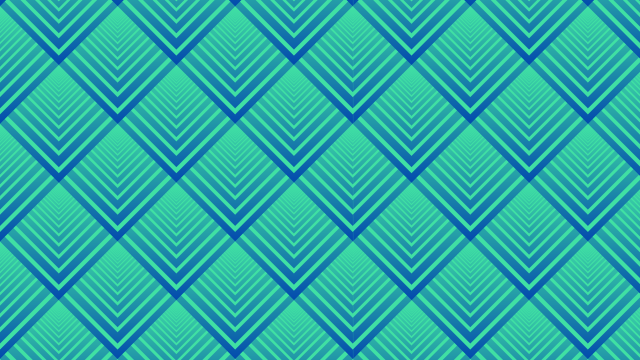
Write a Shadertoy shader that draws this pattern.

```glsl
// Offset rows of diamonds, each filled with chevrons that shrink toward its top.
// Diagonal lattice axes give one unit square per diamond; a logarithm of the
// distance from the top corner spaces the stripes over a vertical gradient.

const float TILE = 0.3266;                  // diamond size, in canvas heights
const vec2 ANCHOR = vec2(0.1633, 0.8194);   // a corner shared by four diamonds
const float OUTER_EDGE = 0.92;              // lower edge of the largest stripe
const float STRIPE_RATIO = 1.19;            // growth from one stripe to the next
const float STRIPE_DUTY = 0.33;             // stripe share of each step
const vec3 MINT = vec3(0.25, 0.88, 0.64);
const vec3 DEEP_BLUE = vec3(0.01, 0.29, 0.68);
const float SEAM_X = 0.981;                 // faint vertical hairline
const float SEAM_WIDTH = 0.0014;
const float SEAM_STRENGTH = 0.28;
const int SAMPLES = 3;                      // samples per pixel side

// Coverage of the nested chevrons; level is 0 at the top, 1 at the lower edges.
float chevrons(float level, float pixel) {
    float safeLevel = max(level, 0.0001);
    float growth = log(STRIPE_RATIO);
    float stepIndex = log(OUTER_EDGE / safeLevel) / growth;
    float blur = pixel / (safeLevel * growth);
    float offset = abs(fract(stepIndex - 0.5 * STRIPE_DUTY + 0.5) - 0.5);
    float coverage = clamp((0.5 * STRIPE_DUTY - offset) / blur + 0.5, 0.0, 1.0);
    // Stripes too fine to resolve settle to their average
    return mix(coverage, STRIPE_DUTY, smoothstep(0.4, 1.0, blur));
}

vec3 diamondPattern(vec2 point, float pixel) {
    vec2 p = (point - ANCHOR) / TILE;
    vec2 cell = fract(vec2(p.x - p.y, -p.x - p.y));
    float depth = 0.5 * (cell.x + cell.y);
    float level = max(cell.x, cell.y);
    vec3 ground = mix(MINT, DEEP_BLUE, depth);
    return mix(ground, MINT, chevrons(level, pixel * sqrt(2.0) / TILE));
}

void mainImage(out vec4 fragColor, in vec2 fragCoord) {
    float pixel = 1.0 / iResolution.y;
    float sampleSize = pixel / float(SAMPLES);

    // Average a grid of samples to smooth the diamond edges
    vec3 color = vec3(0.0);
    for (int j = 0; j < SAMPLES; j++) {
        for (int i = 0; i < SAMPLES; i++) {
            vec2 jitter = (vec2(i, j) + 0.5) / float(SAMPLES) - 0.5;
            color += diamondPattern((fragCoord + jitter) * pixel, sampleSize);
        }
    }
    color /= float(SAMPLES * SAMPLES);

    // Hairline seam, with constant total weight at any size
    float seamDistance = abs(fragCoord.x * pixel - SEAM_X);
    float seam = clamp((0.5 * SEAM_WIDTH - seamDistance) / pixel + 0.5, 0.0, 1.0);
    color = mix(color, MINT, SEAM_STRENGTH * seam);

    fragColor = vec4(color, 1.0);
}
```
